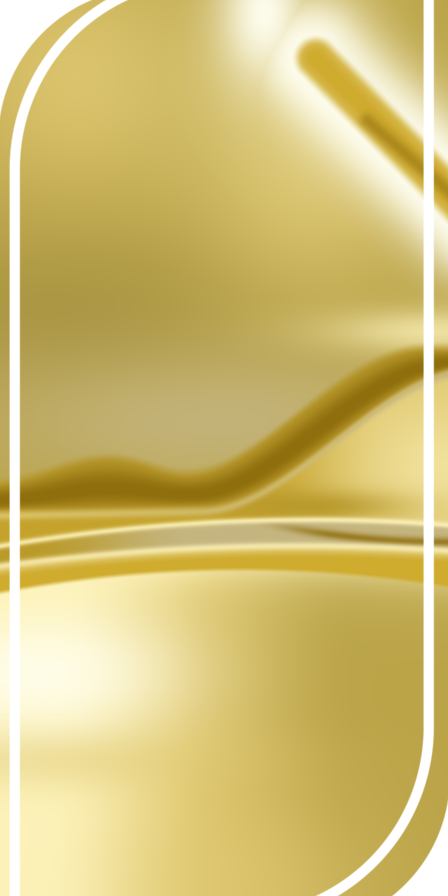
Give the GLSL for this background, as a Shadertoy shader.

```glsl
// Folded golden silk with a glossy crease, framed by a white leaf-shaped outline.
#define OLIVE vec3(0.73, 0.64, 0.28)
#define PALE vec3(0.88, 0.79, 0.45)
#define CREAM vec3(0.99, 0.95, 0.73)
#define WHITE vec3(1.0, 1.0, 0.95)
#define GOLD vec3(0.81, 0.67, 0.18)
#define BRONZE vec3(0.56, 0.43, 0.05)
#define SILVER vec3(0.77, 0.71, 0.50)
#define LINE_HALF_WIDTH 0.0115
#define EDGE_SOFTNESS 0.007

// Soft elliptical spot of light or shade
float spot(vec2 p, vec2 center, vec2 radius) {
    vec2 d = (p - center) / radius;
    return exp(-dot(d, d));
}

// Soft line of the given width around a height
float ridge(float y, float height, float width) {
    float d = (y - height) / width;
    return exp(-d * d);
}

float below(float y, float edge, float soft) {
    return 1.0 - smoothstep(edge - soft, edge + soft, y);
}

float segmentDistance(vec2 p, vec2 a, vec2 b) {
    vec2 pa = p - a, ba = b - a;
    return length(pa - ba * clamp(dot(pa, ba) / dot(ba, ba), 0.0, 1.0));
}

// Box rounded only at its upper left and lower right corners
float leafDistance(vec2 p, vec2 halfSize, float radius) {
    float r = p.x * p.y < 0.0 ? radius : 0.0;
    vec2 q = abs(p) - halfSize + r;
    return length(max(q, 0.0)) + min(max(q.x, q.y), 0.0) - r;
}

// Upper cloth with the bright crease at the right
vec3 upperCloth(vec2 p) {
    vec3 col = mix(OLIVE, PALE, 0.8 * spot(p, vec2(0.16, 1.83), vec2(0.28, 0.28)));
    col = mix(col, PALE, 0.65 * spot(p, vec2(0.68, 1.55), vec2(0.24, 0.25)));
    col *= 1.0 - 0.09 * spot(p, vec2(0.15, 1.30), vec2(0.45, 0.20));
    col = mix(col, SILVER, 0.85 * spot(p, vec2(0.48, 1.06), vec2(0.55, 0.16)));
    col = mix(col, CREAM, 0.75 * spot(p, vec2(0.98, 1.26), vec2(0.25, 0.05)));

    // Halo, then the golden hollow with its darker core
    float crease = segmentDistance(p, vec2(0.705, 1.87), vec2(1.06, 1.51)) - 0.043;
    float halo = exp(-pow(max(crease, 0.0) / 0.095, 2.0));
    halo = max(halo, spot(p, vec2(0.59, 1.97), vec2(0.10, 0.16)));
    col = mix(col, CREAM, 0.45 * spot(p, vec2(0.72, 1.82), vec2(0.30, 0.25)));
    col = mix(col, WHITE, 0.95 * halo);
    col = mix(col, OLIVE, 0.85 * spot(p, vec2(1.0, 2.0), vec2(0.16, 0.17)));
    vec3 hollow = mix(GOLD, PALE, 0.5 * smoothstep(-0.035, 0.0, crease));
    float core = segmentDistance(p, vec2(0.82, 1.73), vec2(1.04, 1.54));
    hollow = mix(hollow, BRONZE, 0.55 * exp(-pow(core / 0.017, 2.0)));
    return mix(col, hollow, 1.0 - smoothstep(-0.014, 0.012, crease));
}

// Smooth lower cloth, lit from the left
vec3 lowerCloth(vec2 p, float edge) {
    vec3 col = mix(CREAM, PALE, smoothstep(0.12, 0.50, p.x));
    col = mix(col, OLIVE, smoothstep(0.35, 0.80, p.x));
    col = mix(col, PALE, 0.55 * spot(p, vec2(0.16, 0.31), vec2(0.40, 0.07)));
    col = mix(col, PALE, 0.6 * spot(p, vec2(0.55, 0.0), vec2(0.30, 0.25)));
    col = mix(col, WHITE, 0.8 * spot(p, vec2(0.08, 0.50), vec2(0.32, 0.13)));
    float rim = exp(-max(edge - p.y, 0.0) / 0.045);
    return mix(col, CREAM, rim * mix(0.85, 0.35, p.x));
}

vec3 silk(vec2 p) {
    float x = p.x, y = p.y;
    // Heights of the folds, from top to bottom
    float crest = 0.915 + 0.31 * smoothstep(0.36, 0.95, x) + 0.065 * ridge(x, 0.24, 0.17);
    float hem = 0.855 + 0.02 * x + 0.30 * smoothstep(0.45, 1.05, x);
    float ribbon = 0.781 + x * (0.170 - 0.123 * x);
    float band = 0.737 + x * (0.134 - 0.100 * x);
    float base = 0.677 + x * (0.190 - 0.177 * x);

    vec3 col = upperCloth(p);

    // Dark rolling wave
    float depth = clamp((crest - y) / max(crest - hem, 0.01), 0.0, 1.0);
    vec3 wave = mix(GOLD * 0.87, BRONZE, smoothstep(0.0, 0.55, depth));
    wave = mix(wave, GOLD * 0.9, 0.75 * smoothstep(0.65, 1.0, depth));
    col = mix(col, wave, below(y, crest, 0.014));

    // Golden tongue widening to the right
    vec3 tongue = mix(GOLD * 0.95, PALE, smoothstep(0.55, 0.85, x));
    tongue = mix(tongue, CREAM, 0.55 * spot(p, vec2(0.98, 0.96), vec2(0.16, 0.14)));
    tongue = mix(tongue, GOLD * 0.88, 0.9 * spot(p, vec2(0.70, 0.87), vec2(0.20, 0.035)));
    col = mix(col, tongue, below(y, hem, 0.012));
    col = mix(col, mix(PALE, SILVER, x), 0.75 * ridge(y, hem - 0.006, 0.010));

    // Silvery ribbon with a shadow running to the right
    vec3 sheen = mix(GOLD * 0.9, SILVER, smoothstep(0.05, 0.45, x));
    float shadow = 0.79 + 0.04 * pow(clamp((1.0 - x) / 0.4, 0.0, 1.0), 2.0);
    sheen = mix(sheen, BRONZE, 0.8 * smoothstep(0.55, 0.75, x) * ridge(y, shadow, 0.010));
    col = mix(col, sheen, below(y, ribbon, EDGE_SOFTNESS));
    col = mix(col, CREAM, 0.85 * ridge(y, ribbon, 0.007));

    // Lower golden band
    vec3 strip = mix(PALE, GOLD, smoothstep(0.0, 0.03, band - y));
    col = mix(col, strip, below(y, band, EDGE_SOFTNESS));
    col = mix(col, CREAM, 0.75 * ridge(y, band, 0.008));
    return mix(col, lowerCloth(p, base), below(y, base, EDGE_SOFTNESS));
}

void mainImage(out vec4 fragColor, in vec2 fragCoord) {
    vec2 p = fragCoord / iResolution.xy * vec2(1.0, 2.0);
    float pixel = 1.0 / iResolution.x;
    vec3 col = silk(p);

    // White outline and trimmed outer corners
    float outline = abs(leafDistance(p - vec2(0.495, 1.0), vec2(0.462, 1.05), 0.427));
    col = mix(col, vec3(1.0), 1.0 - smoothstep(-pixel, pixel, outline - LINE_HALF_WIDTH));
    float sheet = leafDistance(p - vec2(0.5, 0.9765), vec2(0.504, 1.0495), 0.339);
    col = mix(col, vec3(1.0), smoothstep(-pixel, pixel, sheet));
    fragColor = vec4(col, 1.0);
}
```
